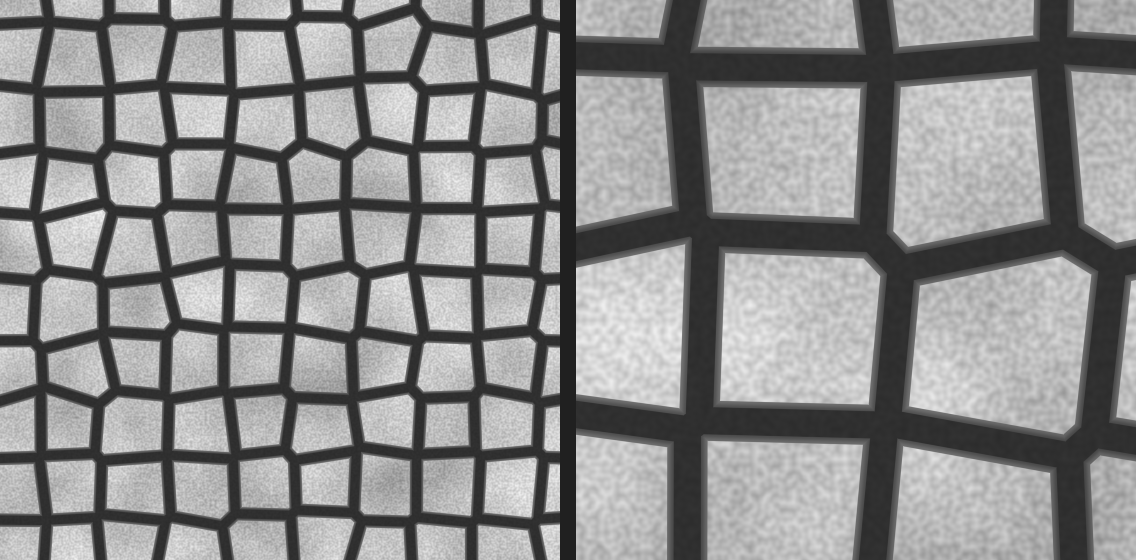
Left, the full canvas; right, a detail of the centre.
This pattern is drawn by a Shadertoy shader. Its source:

```glsl
#define TILES 9.0           // tiles along the canvas height
#define JITTER 0.32         // irregularity of the tile centres
#define JOINT 0.073         // half width of the dark joint, in tiles
#define RIM 0.035           // width of the bevel around each tile
#define STONE 0.755         // mean tile brightness
#define CLOUD 0.19          // strength of the soft blotches
#define CLOUD_FREQ 6.0
#define GRAIN 0.13          // strength of the fine grain
#define GRAIN_FREQ 230.0
#define JOINT_COLOR vec3(0.185)
#define RIM_OUTER vec3(0.30)
#define RIM_INNER vec3(0.42)

// Integer hash: two uniform values in [0, 1] per lattice point
vec2 hash2(vec2 p) {
    uvec2 q = uvec2(ivec2(p) + 4096);
    q = q * 1664525u + 1013904223u;
    q.x += q.y * 1664525u;
    q.y += q.x * 1664525u;
    q ^= q >> 16u;
    q.x += q.y * 1664525u;
    q.y += q.x * 1664525u;
    q ^= q >> 16u;
    return vec2(q & 65535u) / 65535.0;
}

vec2 gradient(vec2 cell) {
    float angle = 6.2832 * hash2(cell).x;
    return vec2(cos(angle), sin(angle));
}

// Gradient noise, roughly in [-0.7, 0.7]
float noise(vec2 p) {
    vec2 i = floor(p), f = fract(p);
    vec2 u = f * f * f * (f * (f * 6.0 - 15.0) + 10.0);
    float a = dot(gradient(i), f);
    float b = dot(gradient(i + vec2(1, 0)), f - vec2(1, 0));
    float c = dot(gradient(i + vec2(0, 1)), f - vec2(0, 1));
    float d = dot(gradient(i + vec2(1, 1)), f - vec2(1, 1));
    return mix(mix(a, b, u.x), mix(c, d, u.x), u.y);
}

float fbm(vec2 p) {
    float sum = 0.0, amplitude = 1.0;
    for (int octave = 0; octave < 3; octave++) {
        sum += amplitude * noise(p);
        p = p * 2.03 + 17.3;
        amplitude *= 0.45;
    }
    return sum;
}

vec2 tileCentre(vec2 cell) {
    return cell + 0.5 + JITTER * (hash2(cell + 31.0) - 0.5);
}

// Distance to the nearest border of the jittered Voronoi grid
float borderDistance(vec2 p) {
    vec2 base = floor(p), homeCell = base, home = vec2(0);
    float nearest = 1e3;
    for (int y = -1; y <= 1; y++)
    for (int x = -1; x <= 1; x++) {
        vec2 cell = base + vec2(x, y);
        vec2 toCentre = tileCentre(cell) - p;
        float d = dot(toCentre, toCentre);
        if (d < nearest) {
            nearest = d;
            home = toCentre;
            homeCell = cell;
        }
    }
    float border = 1e3;
    for (int y = -1; y <= 1; y++)
    for (int x = -1; x <= 1; x++) {
        if (x == 0 && y == 0) continue;
        vec2 other = tileCentre(homeCell + vec2(x, y)) - p;
        border = min(border, dot(0.5 * (home + other), normalize(other - home)));
    }
    return border;
}

void mainImage(out vec4 fragColor, in vec2 fragCoord) {
    vec2 uv = fragCoord / iResolution.y;
    float edge = borderDistance(uv * TILES + vec2(0.32, 0.36));
    float soft = 0.7 * TILES / iResolution.y;

    // Tile surface: broad clouds and fine grain
    float cloud = fbm(uv * CLOUD_FREQ + 5.7);
    float grain = noise(uv * GRAIN_FREQ) + 0.5 * noise(uv * GRAIN_FREQ * 0.47 + 9.1);
    vec3 stone = vec3(STONE + CLOUD * cloud + GRAIN * grain);

    // Joint, bevelled rim, then stone
    vec3 rim = mix(RIM_OUTER, RIM_INNER, smoothstep(JOINT, JOINT + RIM, edge));
    vec3 color = mix(JOINT_COLOR + 0.02 * grain, rim + 0.05 * cloud,
                     smoothstep(JOINT - soft, JOINT + soft, edge));
    float inner = JOINT + RIM;
    color = mix(color, stone, smoothstep(inner - soft, inner + soft, edge));

    fragColor = vec4(clamp(color, 0.0, 1.0), 1.0);
}
```
